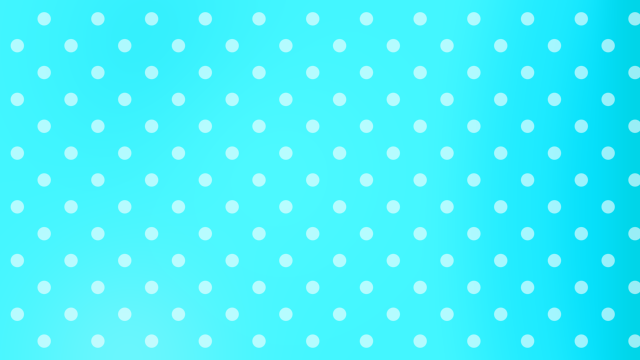
Write a Shadertoy shader that draws this pattern.

```glsl
// Soft elliptical spot: 1 at the centre, fading to 0
float glow(vec2 p, vec2 centre, vec2 size) {
    vec2 d = (p - centre) / size;
    return exp(-dot(d, d));
}

// Distance to the nearest point of a unit square lattice
float latticeDistance(vec2 p) {
    return length(fract(p + 0.5) - 0.5);
}

vec3 background(vec2 st) {
    vec3 color = vec3(0.26, 0.965, 1.0);

    // Deeper patch near the top, brighter areas at the centre and lower left
    color = mix(color, vec3(0.17, 0.925, 0.99), 0.75 * glow(st, vec2(0.24, 0.86), vec2(0.16, 0.32)));
    color = mix(color, vec3(0.31, 0.98, 1.0), 0.8 * glow(st, vec2(0.42, 0.52), vec2(0.2, 0.35)));
    color = mix(color, vec3(0.43, 0.965, 0.99), 0.9 * glow(st, vec2(0.2, 0.0), vec2(0.16, 0.3)));

    // Right side falls through blue-cyan to a darker edge, along a bowed front
    float bow = st.x - 0.12 * (st.y - 0.4) * (st.y - 0.4);
    color = mix(color, vec3(0.12, 0.92, 1.0), smoothstep(0.65, 0.84, bow));
    color = mix(color, vec3(0.02, 0.875, 0.98), smoothstep(0.82, 0.94, bow));
    return mix(color, vec3(0.0, 0.835, 0.91), smoothstep(0.92, 1.0, st.x));
}

void mainImage(out vec4 fragColor, in vec2 fragCoord) {
    vec2 uv = fragCoord / iResolution.y;
    vec3 color = background(fragCoord / iResolution.xy);

    // Staggered dots: two square lattices, half a cell apart
    float spacing = 0.1492;
    vec2 cell = (uv - vec2(0.1227, 0.0525)) / spacing;
    float dist = spacing * min(latticeDistance(cell), latticeDistance(cell + 0.5));
    float edge = 0.75 / iResolution.y;
    float dot_mask = 1.0 - smoothstep(-edge, edge, dist - 0.0185);

    fragColor = vec4(mix(color, vec3(1.0), 0.6 * dot_mask), 1.0);
}
```
